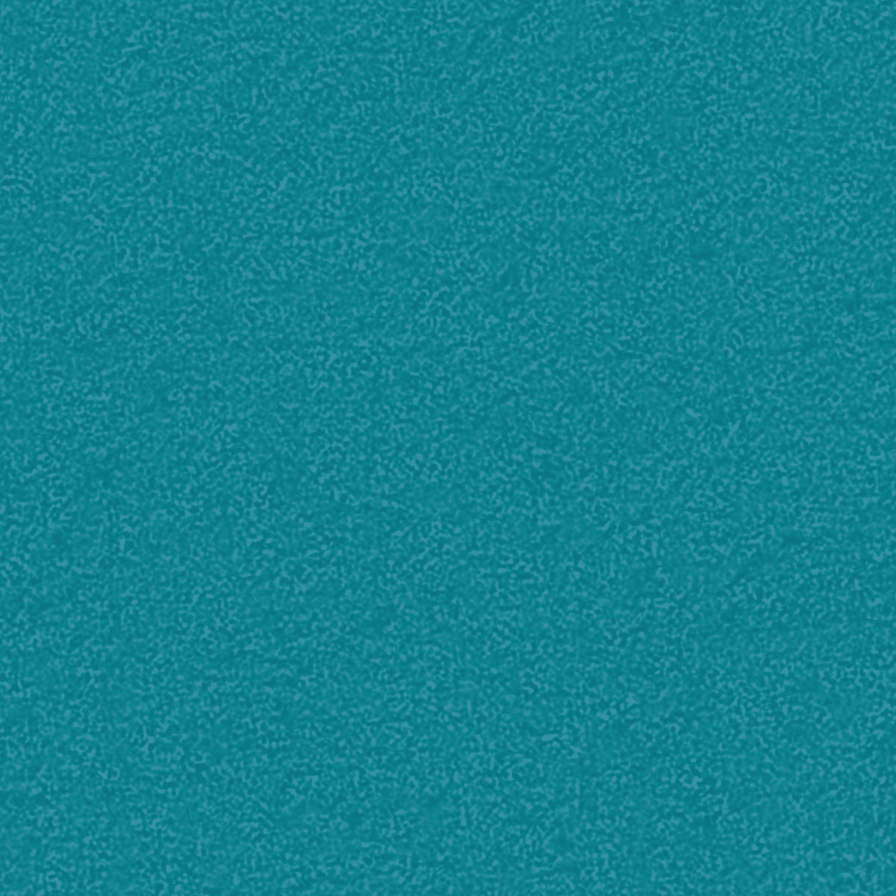
This texture is drawn by a WebGL 2 fragment shader. Its source:

```glsl
#version 300 es
precision highp float;
// Teal embossed leather: fine beaded grain over soft, creased relief.

uniform vec2 u_resolution;
out vec4 fragColor;

// Integer hash of a lattice cell, giving two values in 0..1
vec2 hash2(ivec2 cell, int seed) {
    uvec2 v = uvec2(cell + ivec2(seed * 37, seed * 91)) * 1664525u + 1013904223u;
    v.x += v.y * 1664525u;
    v.y += v.x * 1664525u;
    v ^= v >> 16u;
    v.x += v.y * 1664525u;
    v.y += v.x * 1664525u;
    v ^= v >> 16u;
    return vec2(v & 0xffffu) / 65535.0;
}

float cornerSlope(ivec2 cell, vec2 offset, int seed) {
    vec2 gradient = hash2(cell, seed) * 2.0 - 0.9999;
    return dot(normalize(gradient), offset);
}

// Gradient noise, about -0.7..0.7
float noise(vec2 p, int seed) {
    ivec2 cell = ivec2(floor(p));
    vec2 f = fract(p);
    vec2 w = f * f * f * (f * (f * 6.0 - 15.0) + 10.0);
    float a = cornerSlope(cell, f, seed);
    float b = cornerSlope(cell + ivec2(1, 0), f - vec2(1, 0), seed);
    float c = cornerSlope(cell + ivec2(0, 1), f - vec2(0, 1), seed);
    float d = cornerSlope(cell + ivec2(1, 1), f - vec2(1, 1), seed);
    return mix(mix(a, b, w.x), mix(c, d, w.x), w.y);
}

vec2 warp(vec2 p, float frequency, float amount, int seed) {
    vec2 q = p * frequency;
    return p + amount * vec2(noise(q, seed), noise(q, seed + 1));
}

// Short raised worms and beads, from two turned layers; hollows are shallow
float beadGrain(vec2 p) {
    const mat2 turn = mat2(0.8, 0.6, -0.6, 0.8);
    float coarse = noise(p * 150.0, 3);
    float fine = noise(turn * p * 185.0, 4);
    float height = (coarse + fine) * 3.1;
    return max(height, 0.75 * height);
}

// Height of the coarser leather folds
float foldHeight(vec2 p) {
    vec2 q = warp(p, 34.0, 0.014, 5);
    float ridges = abs(noise(q * vec2(30.0, 38.0), 7));
    return 1.2 * ridges + 0.5 * noise(q * vec2(66.0, 76.0), 8);
}

// Thin, broken furrows between the folds
float creases(vec2 p) {
    vec2 q = warp(p, 45.0, 0.014, 9);
    float furrow = abs(noise(q * vec2(24.0, 31.0), 11));
    float presence = smoothstep(-0.2, 0.25, noise(p * 20.0, 12));
    return (1.0 - smoothstep(0.0, 0.11, furrow)) * presence;
}

// Colour ramp from shaded furrow to lit ridge
vec3 leatherColor(float tone) {
    const vec3 shades[6] = vec3[6](
        vec3(0.04, 0.455, 0.515), vec3(0.04, 0.49, 0.54), vec3(0.05, 0.52, 0.56),
        vec3(0.11, 0.52, 0.58), vec3(0.14, 0.56, 0.62), vec3(0.21, 0.57, 0.65));
    const float stops[6] = float[6](-1.4, -0.55, 0.05, 0.5, 1.05, 1.8);
    vec3 color = shades[0];
    for (int i = 1; i < 6; i++) {
        float blend = clamp((tone - stops[i - 1]) / (stops[i] - stops[i - 1]), 0.0, 1.0);
        color = mix(color, shades[i], blend);
    }
    return color;
}

void main() {
    vec2 p = gl_FragCoord.xy / u_resolution.y;

    // Light falls from the upper left
    vec2 towardLight = vec2(-0.0016, 0.0034);
    float foldLight = foldHeight(p) - foldHeight(p + towardLight);

    // Grain fades inside furrows and in smoother patches
    float furrow = creases(p);
    float patchiness = 1.0 + 1.0 * noise(p * 26.0, 13);
    float grain = beadGrain(p) * patchiness * (1.0 - 0.7 * furrow);

    float broad = noise(p * 5.0, 14) + 0.6 * noise(p * 12.0, 15);
    float tone = 0.92 * grain + 2.2 * foldLight - 0.85 * furrow + 0.14 * broad;

    fragColor = vec4(leatherColor(tone), 1.0);
}
```
